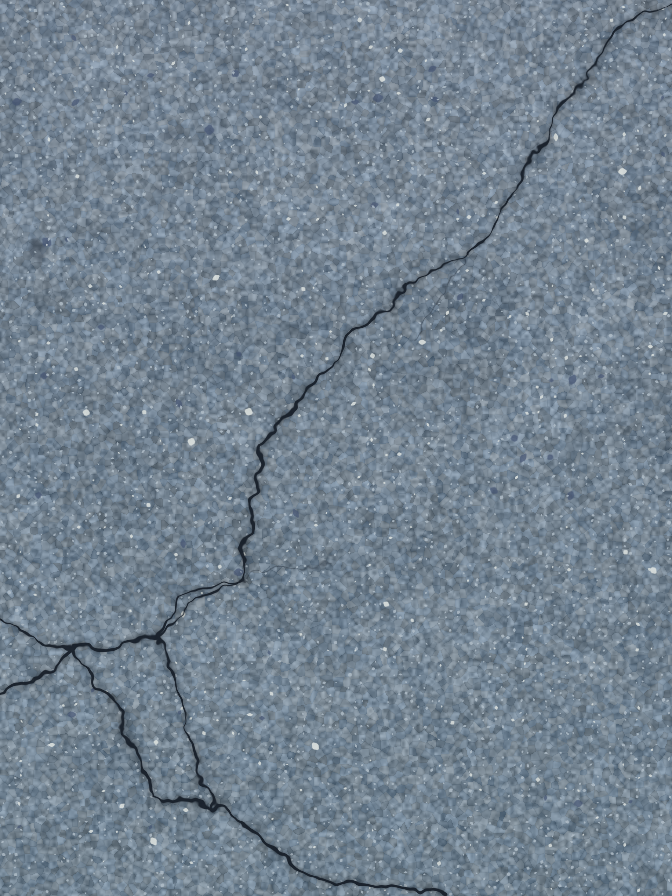
This texture is drawn by a WebGL 1 fragment shader. Its source:

```glsl
precision highp float;
// Weathered blue-grey asphalt with pale grit, dark stains and branching cracks.
uniform vec2 u_resolution;

const vec3 ASPHALT = vec3(0.452, 0.513, 0.570);
const vec3 PALE_GRIT = vec3(0.70, 0.75, 0.79);
const vec3 WHITE_CHIP = vec3(0.86, 0.88, 0.87);
const vec3 BLUE_CHIP = vec3(0.27, 0.33, 0.45);
const vec3 STAIN = vec3(0.25, 0.29, 0.34);
const vec3 CRACK = vec3(0.09, 0.12, 0.16);

float hash(vec2 p) {
  vec3 q = fract(p.xyx * 0.1031);
  q += dot(q, q.yzx + 33.33);
  return fract((q.x + q.y) * q.z);
}

vec2 hash2(vec2 p) {
  return vec2(hash(p), hash(p + 57.3));
}

float noise(vec2 p) {
  vec2 i = floor(p), f = fract(p);
  f = f * f * (3.0 - 2.0 * f);
  float low = mix(hash(i), hash(i + vec2(1.0, 0.0)), f.x);
  float high = mix(hash(i + vec2(0.0, 1.0)), hash(i + vec2(1.0)), f.x);
  return mix(low, high, f.y);
}

float fbm(vec2 p) {
  float sum = 0.0, amp = 0.5;
  for (int i = 0; i < 4; i++) {
    sum += amp * noise(p);
    p = p * 2.1 + 17.7;
    amp *= 0.5;
  }
  return sum;
}

// Packed aggregate: x = random stone tone, y = random tint, z = 0 in gaps.
vec3 aggregate(vec2 p) {
  vec2 cell = floor(p), nearestId = cell;
  float d1 = 9.0, d2 = 9.0;
  for (int j = -1; j <= 1; j++) {
    for (int i = -1; i <= 1; i++) {
      vec2 id = cell + vec2(float(i), float(j));
      float d = length(id + hash2(id) - p);
      if (d < d1) { d2 = d1; d1 = d; nearestId = id; }
      else d2 = min(d2, d);
    }
  }
  return vec3(hash2(nearestId + 211.0), smoothstep(0.0, 0.3, d2 - d1));
}

// Sparse angular chips, at most one per grid cell; radii and soft are in cells.
float chips(vec2 p, float density, float rMin, float rMax, float soft, float seed) {
  vec2 id = floor(p) + seed;
  vec2 q = fract(p) - 0.5 - 0.4 * (hash2(id) - 0.5);
  float angle = 6.283 * hash(id + 3.7);
  float c = cos(angle), s = sin(angle);
  q = mat2(c, s, -s, c) * q * vec2(1.0, 1.0 + 0.8 * hash(id + 8.1));
  float d = max(length(q), 0.8 * (abs(q.x) + abs(q.y)));
  d += (noise(q * 9.0 + id) - 0.5) * 0.35 * rMin;
  float r = mix(rMin, rMax, pow(hash(id + 5.9), 2.0));
  return step(hash(id + 12.4), density) * (1.0 - smoothstep(r - soft, r + soft, d));
}

// Signed distance to a crack piece of half width w.
float fissure(vec2 p, vec2 a, vec2 b, float w) {
  vec2 ab = b - a;
  float t = clamp(dot(p - a, ab) / dot(ab, ab), 0.0, 1.0);
  return length(p - a - ab * t) - w;
}

vec2 jagged(vec2 p, float scale, float amount) {
  return amount * (vec2(noise(p * scale), noise(p * scale + 71.0)) - 0.5);
}

float mainCracks(vec2 p) {
  vec2 bend = vec2(0.385, 0.67), knot = vec2(0.355, 0.48);
  vec2 fork = vec2(0.24, 0.39), star = vec2(0.113, 0.356), join = vec2(0.32, 0.13);
  vec2 upper = vec2(0.85, 1.19), middle = vec2(0.70, 0.96), lower = vec2(0.20, 0.23);
  float d = fissure(p, vec2(0.93, 1.29), upper, 0.0012);
  d = min(d, fissure(p, vec2(1.02, 1.34), vec2(0.93, 1.29), 0.0012));
  d = min(d, fissure(p, upper, middle, 0.0014));
  d = min(d, fissure(p, middle, vec2(0.61, 0.91), 0.0010));
  d = min(d, fissure(p, vec2(0.61, 0.91), bend, 0.0020));
  d = min(d, fissure(p, bend, vec2(0.378, 0.56), 0.0020));
  d = min(d, fissure(p, vec2(0.378, 0.56), knot, 0.0020));
  d = min(d, fissure(p, knot, vec2(0.27, 0.44), 0.0014));
  d = min(d, fissure(p, vec2(0.27, 0.44), fork, 0.0018));
  d = min(d, fissure(p, knot, fork, 0.0012));
  d = min(d, fissure(p, fork, star, 0.0022));
  d = min(d, fissure(p, star, vec2(-0.02, 0.28), 0.0022));
  d = min(d, fissure(p, star, vec2(-0.02, 0.42), 0.0016));
  d = min(d, fissure(p, star, lower, 0.0018));
  d = min(d, fissure(p, lower, vec2(0.235, 0.15), 0.0018));
  d = min(d, fissure(p, vec2(0.235, 0.15), join, 0.0020));
  d = min(d, fissure(p, fork, join, 0.0016));
  d = min(d, fissure(p, join, vec2(0.49, 0.02), 0.0024));
  return min(d, fissure(p, vec2(0.49, 0.02), vec2(0.66, 0.0), 0.0028));
}

void main() {
  vec2 p = gl_FragCoord.xy / u_resolution.x;
  float px = 1.0 / u_resolution.x;

  // Packed stones, fine grain and slow weathering
  vec3 stone = aggregate(p * 95.0);
  float tone = 0.11 * (stone.x - 0.5) + 0.035 * (stone.z - 0.75);
  tone += 0.19 * (noise(p * 185.0) - 0.5) + 0.09 * (fbm(p * 6.0) - 0.47);
  vec3 color = ASPHALT + tone + (stone.y - 0.5) * vec3(0.025, 0.0, -0.03);
  color += (p.y - 0.67) * vec3(0.018, 0.010, 0.012);

  // Stains at the upper left, then scattered chips
  float stained = smoothstep(0.4, 0.1, p.x) * smoothstep(0.85, 1.0, p.y);
  color = mix(color, STAIN, 0.65 * stained * chips(p * 10.0, 0.28, 0.08, 0.19, 0.06, 90.0));
  color = mix(color, BLUE_CHIP, 0.7 * chips(p * 24.0, 0.06, 0.08, 0.2, 24.0 * px, 40.0));
  color = mix(color, PALE_GRIT, 0.8 * chips(p * 105.0, 0.2, 0.14, 0.32, 70.0 * px, 10.0));
  color = mix(color, WHITE_CHIP, 0.85 * chips(p * 48.0, 0.09, 0.07, 0.18, 36.0 * px, 20.0));
  color = mix(color, WHITE_CHIP, 0.9 * chips(p * 20.0, 0.07, 0.06, 0.14, 16.0 * px, 30.0));

  // Cracks with ragged edges, a dark rim and two faint side branches
  vec2 q = p + jagged(p, 17.0, 0.022) + jagged(p, 48.0, 0.014) + jagged(p, 120.0, 0.005);
  float d = mainCracks(q) + 0.0022 * (noise(p * 60.0) - 0.5);
  float hair = min(fissure(q, vec2(0.69, 0.95), vec2(0.61, 0.82), 0.0006),
                   fissure(q, vec2(0.36, 0.48), vec2(0.50, 0.50), 0.0005));
  color *= 1.0 - 0.22 * exp(-max(d, 0.0) / 0.005);
  color = mix(color, CRACK, 0.45 * (1.0 - smoothstep(-px, px, hair)));
  color = mix(color, CRACK, 0.94 * (1.0 - smoothstep(-0.6 * px, 0.8 * px, d)));
  gl_FragColor = vec4(clamp(color, 0.0, 1.0), 1.0);
}
```
